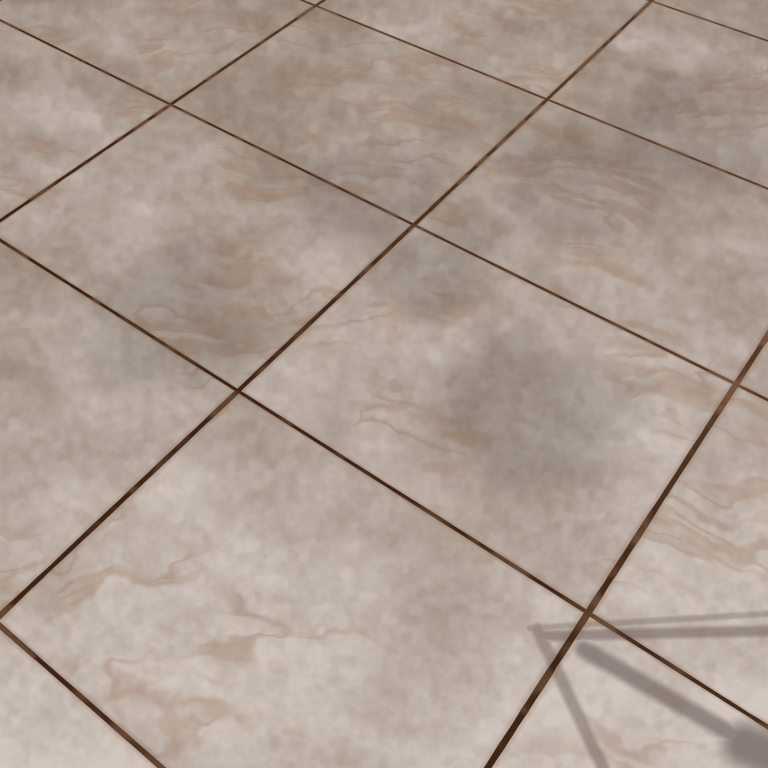
Write a WebGL 2 fragment shader that draws this texture.

```glsl
#version 300 es
precision highp float;
// Square stone floor tiles seen at an angle, with thin dark brown grout.
// A projective matrix lays out the tile grid; layered cellular noise gives each
// tile its own clouds and veins; soft stains and bar shadows lie on top.

uniform vec2 u_resolution;
out vec4 fragColor;

const vec3 STONE_DARK = vec3(0.53, 0.46, 0.405);
const vec3 STONE_LIGHT = vec3(0.82, 0.775, 0.745);
const vec3 VEIN_TINT = vec3(0.60, 0.475, 0.38);
const vec3 GROUT_DARK = vec3(0.21, 0.11, 0.05);
const vec3 GROUT_WORN = vec3(0.43, 0.31, 0.22);
const vec3 SHADOW_TINT = vec3(0.44, 0.385, 0.365);

// Columns: tile axis to the lower right, axis to the upper right, origin.
const mat3 TILE_TO_VIEW = mat3(0.3320, -0.3216, -0.1616,
                               0.3160, 0.3301, 0.1611,
                               0.3099, 0.4909, 1.0);

// Stains: centre and radius on the canvas.
const vec3 STAINS[6] = vec3[6](
    vec3(0.50, 0.76, 0.09), vec3(0.57, 0.65, 0.09), vec3(0.91, 0.82, 0.12),
    vec3(0.23, 0.58, 0.13), vec3(0.70, 0.47, 0.14), vec3(0.77, 0.76, 0.12));

vec2 hash22(vec2 p) {
    vec3 q = fract(p.xyx * vec3(0.1031, 0.1030, 0.0973));
    q += dot(q, q.yzx + 33.33);
    return fract((q.xx + q.yz) * q.zy);
}

// Smooth cellular noise: random cell values blended by distance to their seeds.
float cellNoise(vec2 p) {
    vec2 cell = floor(p);
    float total = 0.0, weightSum = 0.0;
    for (int y = -1; y <= 1; y++) {
        for (int x = -1; x <= 1; x++) {
            vec2 id = cell + vec2(x, y);
            vec2 seed = hash22(id);
            vec2 offset = id + 0.15 + 0.7 * seed - p;
            float weight = exp(-5.0 * dot(offset, offset));
            total += weight * hash22(id + 71.7).x;
            weightSum += weight;
        }
    }
    return total / weightSum;
}

float layeredNoise(vec2 p, int layers) {
    float total = 0.0, amplitude = 0.5, reach = 0.0;
    for (int i = 0; i < layers; i++) {
        total += amplitude * cellNoise(p);
        reach += amplitude;
        amplitude *= 0.55;
        p = mat2(1.6, 1.2, -1.2, 1.6) * p + 17.3;
    }
    return total / reach;
}

mat2 rotation(float angle) {
    float c = cos(angle), s = sin(angle);
    return mat2(c, s, -s, c);
}

float segmentDistance(vec2 p, vec2 a, vec2 b) {
    vec2 ab = b - a;
    return length(p - a - ab * clamp(dot(p - a, ab) / dot(ab, ab), 0.0, 1.0));
}

float softBar(vec2 p, vec2 a, vec2 b, float halfWidth) {
    return 1.0 - smoothstep(halfWidth * 0.4, halfWidth * 1.6, segmentDistance(p, a, b));
}

// Clouded, veined stone; local is the position on one tile.
vec3 stone(vec2 view, vec2 local, vec2 random) {
    vec2 p = local + 19.0 * random;
    float clouds = layeredNoise(p * 4.0, 4) - 0.5;
    float grain = layeredNoise(view * 75.0, 2) - 0.5;
    float light = 0.38 + 0.42 * (1.0 - view.y) + 0.13 * smoothstep(0.65, 1.0, view.x) * (1.0 - view.y);
    light += 0.62 * clouds + 0.26 * grain + 0.08 * (random.x - 0.5);

    vec2 along = rotation(-0.72 + 0.7 * (random.y - 0.5)) * p;
    along += 0.22 * vec2(clouds, -clouds);
    float ridge = 1.0 - abs(2.0 * layeredNoise(along * vec2(2.2, 7.5), 3) - 1.0);
    float patches = smoothstep(0.42, 0.68, layeredNoise(p * 3.0 + 43.0, 2));
    float vein = smoothstep(0.82, 1.0, ridge) * patches;
    vec3 color = mix(STONE_DARK, STONE_LIGHT, clamp(light, 0.0, 1.0));
    return mix(color, VEIN_TINT, 0.34 * vein);
}

float stainCover(vec2 view) {
    vec2 warped = view + 0.09 * (vec2(layeredNoise(view * 9.0, 3), layeredNoise(view * 9.0 + 31.0, 3)) - 0.5);
    float cover = 0.0;
    for (int i = 0; i < 6; i++) {
        float d = length((warped - STAINS[i].xy) * vec2(0.85, 1.2)) / STAINS[i].z;
        cover = max(cover, 1.0 - smoothstep(0.45, 1.1, d));
    }
    return cover;
}

float barShadows(vec2 view) {
    float shade = 0.55 * softBar(view, vec2(0.71, 0.172), vec2(1.02, 0.179), 0.007);
    shade = max(shade, 0.35 * softBar(view, vec2(0.69, 0.182), vec2(1.02, 0.202), 0.004));
    shade = max(shade, 0.50 * softBar(view, vec2(0.70, 0.180), vec2(0.79, -0.01), 0.008));
    shade = max(shade, 0.65 * softBar(view, vec2(0.76, 0.155), vec2(0.96, 0.04), 0.011));
    return max(shade, 0.75 * softBar(view, vec2(0.97, 0.03), vec2(1.02, 0.01), 0.028));
}

void main() {
    vec2 view = gl_FragCoord.xy / u_resolution;
    vec3 projected = inverse(TILE_TO_VIEW) * vec3(view, 1.0);
    vec2 grid = projected.xy / projected.z;
    vec2 tile = floor(grid);
    vec3 color = stone(view, grid - tile, hash22(tile + 50.0));
    color *= 1.0 - 0.10 * stainCover(view);
    color = mix(color, SHADOW_TINT, barShadows(view));

    // Grout: uneven width, a faint stained rim and worn, paler stretches.
    vec2 pixel = vec2(length(vec2(dFdx(grid.x), dFdy(grid.x))), length(vec2(dFdx(grid.y), dFdy(grid.y))));
    vec2 edge = abs(grid - round(grid));
    float wear = layeredNoise(grid * 14.0 + 9.0, 2);
    vec2 halfWidth = vec2(0.0066, 0.0060) * (0.75 + 0.5 * wear);
    vec2 lines = 1.0 - smoothstep(halfWidth - 0.7 * pixel, halfWidth + 0.7 * pixel, edge);
    vec2 rim = 1.0 - smoothstep(halfWidth, halfWidth * 3.0, edge);
    float fade = smoothstep(0.75, 1.7, view.x + view.y);
    vec3 grout = mix(GROUT_DARK, GROUT_WORN, clamp(0.75 * smoothstep(0.4, 0.8, wear) + 0.5 * fade, 0.0, 1.0));
    color = mix(color, GROUT_WORN, 0.22 * max(rim.x, rim.y));
    color = mix(color, grout, 0.94 * max(lines.x, lines.y));
    fragColor = vec4(color, 1.0);
}
```
